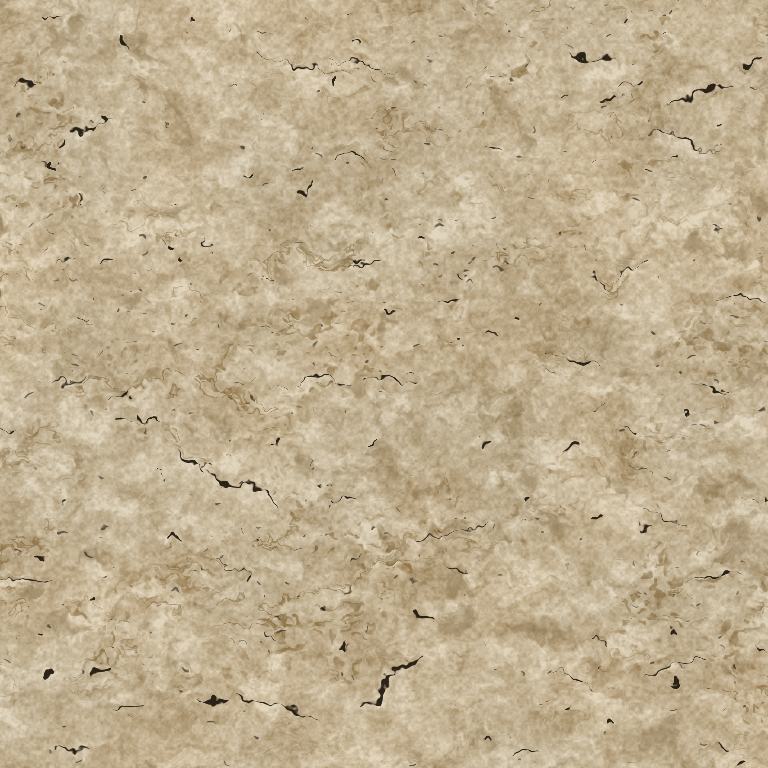
Write a Shadertoy shader that draws this texture.

```glsl
#define DARK_STONE vec3(0.64, 0.55, 0.40)
#define PALE_STONE vec3(0.86, 0.81, 0.71)
#define CAVITY vec3(0.13, 0.10, 0.06)
#define STAIN vec3(0.50, 0.41, 0.26)
#define CLOUD_CONTRAST 0.55
#define MOTTLE_CONTRAST 0.95
#define GRAIN_CONTRAST 0.80
#define CRACK_DENSITY 0.62
#define PIT_DENSITY 0.22
#define SPECK_DENSITY 0.15
#define EDGE_SOFTNESS 0.0010

vec2 hash2(vec2 p) {
    vec3 q = fract(p.xyx * vec3(0.1031, 0.1030, 0.0973));
    q += dot(q, q.yzx + 33.33);
    return fract((q.xx + q.yz) * q.zy);
}

float noise(vec2 p) {
    vec2 i = floor(p), f = fract(p);
    f = f * f * (3.0 - 2.0 * f);
    float low = mix(hash2(i).x, hash2(i + vec2(1, 0)).x, f.x);
    float high = mix(hash2(i + vec2(0, 1)).x, hash2(i + vec2(1, 1)).x, f.x);
    return mix(low, high, f.y);
}

float fbm(vec2 p) {
    float sum = 0.0, weight = 0.5, total = 0.0;
    for (int i = 0; i < 5; i++) {
        sum += weight * noise(p);
        total += weight;
        weight *= 0.62;
        p = mat2(0.96, 0.28, -0.28, 0.96) * p * 2.03 + 17.3;
    }
    return sum / total;
}

vec2 jitter(vec2 p) {
    return vec2(noise(p + 5.0), noise(p + 41.0)) - 0.5;
}

// Scattered tapering slits: x is the dark cavity, y the chipped pale rim below it.
vec2 slits(vec2 p, float cells, float density, vec2 halfLength, vec2 halfWidth, float tilt) {
    vec2 home = floor(p * cells), result = vec2(0);
    float soft = max(EDGE_SOFTNESS, 0.6 / iResolution.y);
    for (int j = -1; j <= 1; j++)
    for (int i = -1; i <= 1; i++) {
        vec2 id = home + vec2(i, j) + cells * 3.0;
        vec2 place = hash2(id), shape = hash2(id + 71.7), turn = hash2(id + 153.1);
        if (turn.x > density) continue;
        vec2 d = p - (id - cells * 3.0 + 0.1 + 0.8 * place) / cells;
        float side = turn.y * 2.0 - 1.0;
        float angle = tilt * side * abs(side);
        d = mat2(cos(angle), -sin(angle), sin(angle), cos(angle)) * d;
        float len = mix(halfLength.x, halfLength.y, shape.x * shape.x);
        float x = d.x / len;
        float taper = max(1.0 - x * x, 0.0);
        float swell = 2.6 * noise(vec2(d.x * 110.0, shape.y * 90.0)) - 0.45;
        float width = mix(halfWidth.x, halfWidth.y, shape.y * shape.y) * sqrt(taper) * swell;
        float cavity = 1.0 - smoothstep(-soft, soft, abs(d.y) - width);
        cavity *= smoothstep(0.0, 0.12, taper);
        float drop = -d.y / (len * 0.45);
        float rim = taper * smoothstep(-0.1, 0.12, drop) * exp(-2.0 * max(drop, 0.0));
        result = max(result, vec2(cavity, rim * step(0.35, place.y)));
    }
    return result;
}

void mainImage(out vec4 fragColor, in vec2 fragCoord) {
    vec2 uv = fragCoord / iResolution.y;

    // Warps that make straight slits jagged
    vec2 fray = jitter(uv * 75.0) * 0.013 + jitter(uv * 170.0) * 0.007;
    vec2 bent = uv + jitter(uv * 24.0) * 0.026 + fray;

    // Stone body: weak clouds, crisp mottling and strong grain
    float cloud = fbm(uv * vec2(7.0, 11.0) + 3.0);
    float mottle = fbm(bent * vec2(30.0, 44.0) + 11.0);
    float grain = 0.4 * noise(uv * vec2(120.0, 150.0) + 23.0)
                + 0.4 * noise(uv * 240.0) + 0.3 * noise(uv * 430.0 + 7.0);
    float tone = 0.57 + CLOUD_CONTRAST * (cloud - 0.5)
               + MOTTLE_CONTRAST * (mottle - 0.5) + GRAIN_CONTRAST * (grain - 0.55);

    // Slits from long cracks down to specks, denser in worn regions
    float wear = smoothstep(0.40, 0.66, fbm(uv * vec2(3.0, 5.0) + 29.0));
    vec2 crack = slits(bent, 7.0, CRACK_DENSITY, vec2(0.018, 0.062), vec2(0.0007, 0.0024), 0.7);
    vec2 pit = slits(uv + fray, 21.0, PIT_DENSITY, vec2(0.003, 0.016), vec2(0.0010, 0.0034), 0.9);
    vec2 speck = slits(uv + fray * 0.7, 55.0, SPECK_DENSITY * (0.3 + 1.4 * wear),
                       vec2(0.0015, 0.006), vec2(0.0005, 0.0014), 1.0);

    // Pale chips beside the slits and loose pale flakes
    float chipped = smoothstep(0.42, 0.56, fbm(bent * 30.0 + 83.0));
    float flakes = smoothstep(0.58, 0.68, fbm(bent * vec2(17.0, 27.0) + 57.0));
    tone += 0.45 * chipped * max(crack.y, 0.6 * pit.y) + 0.26 * flakes;

    // Crumbled hairlines that follow noise contours
    float contour = abs(fbm(bent * vec2(9.0, 19.0) + 97.0) - 0.5);
    float seam = (1.0 - smoothstep(0.003, 0.022, contour))
               * smoothstep(0.48, 0.70, noise(uv * vec2(16.0, 24.0) + 31.0));
    float crumbs = smoothstep(0.66, 0.82, noise(bent * vec2(105.0, 150.0) + 71.0))
                 * smoothstep(0.45, 0.65, fbm(uv * 13.0 + 37.0));
    tone -= 0.50 * seam * (0.4 + wear) + 0.45 * crumbs * (0.4 + wear);

    vec3 color = mix(DARK_STONE, PALE_STONE, clamp(tone, -0.3, 1.1));

    // Faint warm drift, then small broken brown stains
    color += vec3(0.006, -0.001, -0.008) * (noise(uv * 9.0 + 19.0) * 2.0 - 1.0);
    float stain = smoothstep(0.62, 0.78, fbm(bent * 22.0 + 131.0));
    color = mix(color, STAIN, 0.4 * stain);

    // Open cavities
    float cavity = max(max(crack.x, pit.x), 0.65 * speck.x);
    color = mix(color, CAVITY, 0.94 * cavity);
    fragColor = vec4(clamp(color, 0.0, 1.0), 1.0);
}
```
